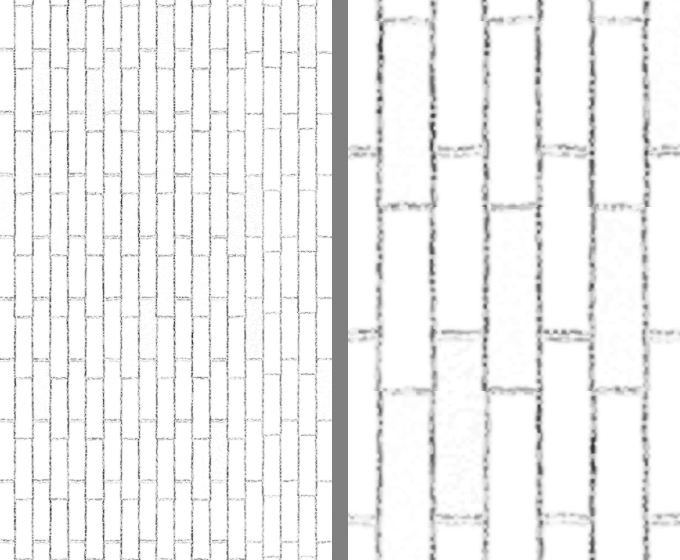
Left: the whole. Right: its middle third, enlarged.
Write a Shadertoy shader that draws this pattern.

```glsl
// Tall narrow stacked tiles, staggered by column, outlined in grainy grey pencil on white.
#define COLUMNS 18.73      // columns across the canvas
#define FIRST_EDGE 0.84    // first vertical line, in columns
#define COURSES 8.858      // courses down the canvas
#define BEND 0.245         // courses tighten toward the bottom
#define STAGGER 0.70       // joint shift of every other column
#define REGULAR_FROM 12.5  // columns past this are more even and fainter
#define TILE_ASPECT 3.55   // tile height over width
#define LINE_WIDTH 0.060   // stroke radius, in columns
#define FLARE 0.035        // how much a tile widens toward its foot
#define INK 0.74           // darkest stroke
#define GRAIN 240.0        // grain cells across the canvas
#define TINT 0.03          // speckle inside some tiles

float hash(vec2 p) {
    return fract(sin(dot(p, vec2(127.1, 311.7))) * 43758.5453);
}

float noise(vec2 p) {
    vec2 i = floor(p), f = fract(p);
    f = f * f * (3.0 - 2.0 * f);
    vec2 k = vec2(0.0, 1.0);
    return mix(mix(hash(i), hash(i + k.yx), f.x),
               mix(hash(i + k.xy), hash(i + k.yy), f.x), f.y);
}

float stroke(float d) {
    return exp(-d * d / (LINE_WIDTH * LINE_WIDTH));
}

// Position down a column, counted in tiles; whole numbers are joints.
float course(float column, float down) {
    float regular = step(REGULAR_FROM, column);
    float v = down - 0.0104;
    float rate = COURSES + 0.22 * regular;
    float bend = mix(BEND, 0.068, regular);
    float shift = (STAGGER + 0.057 * regular) * mod(column, 2.0);
    return v * (rate + bend * v) - shift;
}

// Long edges: nearly straight and continuous, with uneven pressure.
float verticalLines(float u, float down) {
    float edge = round(u);
    float odd = mod(edge, 2.0);
    float c = course(edge - odd, down);
    float row = floor(c);
    float slant = (fract(c) - 0.5) * FLARE * (2.0 * odd - 1.0);
    float jitter = (hash(vec2(edge, row)) - 0.5) * 0.02;
    float wander = (noise(vec2(edge * 7.3, down * 150.0)) - 0.5) * 0.035;
    float pressure = mix(0.75, 1.0, hash(vec2(edge + 31.0, row)));
    float patchy = mix(0.7, 1.15, noise(vec2(edge * 3.7 + 9.0, down * 45.0)));
    float fade = 1.0 - 0.2 * step(REGULAR_FROM, edge);
    return stroke(u - edge - slant - jitter - wander) * pressure * patchy * fade;
}

// Short joints: a soft stroke, doubled and ragged in every other column.
float joints(float u, float down) {
    float column = floor(u);
    float x = fract(u);
    float c = course(column, down);
    float row = round(c);
    float regular = step(REGULAR_FROM, column);
    vec2 id = vec2(column, row);
    float tilt = (hash(id + 5.0) - 0.5) * 0.08 * (x - 0.5);
    float wander = (noise(vec2(u * 5.0, row * 9.1)) - 0.5) * 0.06;
    float d = (c - row) * TILE_ASPECT + tilt + wander;
    float gap = mix(0.025, 0.065, mod(column, 2.0)) * (1.0 - 0.7 * regular);
    float upper = stroke(d + gap) * mix(0.45, 0.8, hash(id + 17.0));
    float lower = stroke(d - gap) * mix(0.2, 0.55, hash(id + 43.0));
    float patchy = mix(0.6, 1.05, noise(vec2(u * 6.0 + 3.0, row * 5.7)));
    return max(upper, lower) * patchy * (1.0 - 0.1 * regular);
}

void mainImage(out vec4 fragColor, in vec2 fragCoord) {
    vec2 p = fragCoord / iResolution.x;
    float down = 1.0 - fragCoord.y / iResolution.y;
    float u = p.x * COLUMNS - FIRST_EDGE;

    // Paper grain roughens the strokes; long edges keep a continuous core
    float grain = smoothstep(0.15, 0.85, noise(p * GRAIN));
    float edges = verticalLines(u, down) * mix(0.32, 1.0, grain);
    float ends = joints(u, down) * mix(0.2, 1.0, grain);
    float ink = max(edges, ends) * INK;

    // A few tiles carry a faint speckled wash
    float column = floor(u);
    vec2 tile = vec2(column, floor(course(column, down)));
    float washed = smoothstep(0.8, 1.0, hash(tile + 71.0));
    float wash = TINT * washed * smoothstep(0.4, 0.85, noise(p * GRAIN * 0.9 + 50.0));

    fragColor = vec4(vec3(1.0 - max(ink, wash)), 1.0);
}
```
